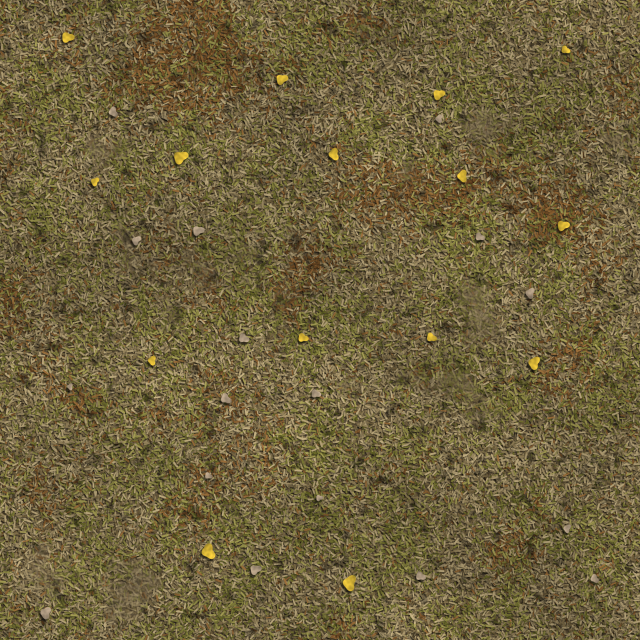
A WebGL 2 fragment shader for this texture:

```glsl
#version 300 es
precision highp float;

uniform vec2 u_resolution;
out vec4 fragColor;

const float TAU = 6.28319;
const vec3 SHADOW = vec3(0.22, 0.18, 0.11);
const vec3 BROWN = vec3(0.37, 0.31, 0.19);
const vec3 SOIL = vec3(0.46, 0.40, 0.30);
const vec3 STRAW = vec3(0.69, 0.62, 0.46);
const vec3 DARK_OLIVE = vec3(0.34, 0.34, 0.12);
const vec3 PALE_OLIVE = vec3(0.60, 0.57, 0.31);
const vec3 DARK_RUST = vec3(0.34, 0.22, 0.10);
const vec3 PALE_RUST = vec3(0.57, 0.41, 0.22);
const vec2 SHADOW_OFFSET = vec2(-0.0012, -0.0018);

vec4 hash4(vec2 cell, float seed) {
    vec4 h = fract(vec4(cell, seed, cell.x) * vec4(0.1031, 0.1030, 0.0973, 0.1099));
    h += dot(h, h.wzxy + 33.33);
    return fract((h.xxyz + h.yzzw) * h.zywx);
}

float gradientDot(vec2 cell, vec2 offset, float seed) {
    float angle = TAU * hash4(cell, seed).x;
    return dot(vec2(cos(angle), sin(angle)), offset);
}

float gradientNoise(vec2 p, float seed) {
    vec2 i = floor(p), f = fract(p);
    vec2 u = f * f * f * (f * (f * 6.0 - 15.0) + 10.0);
    float low = mix(gradientDot(i, f, seed),
                    gradientDot(i + vec2(1, 0), f - vec2(1, 0), seed), u.x);
    float high = mix(gradientDot(i + vec2(0, 1), f - vec2(0, 1), seed),
                     gradientDot(i + vec2(1, 1), f - vec2(1, 1), seed), u.x);
    return mix(low, high, u.y);
}

float fbm(vec2 p, float seed) {
    float sum = 0.0, amplitude = 0.75;
    for (int octave = 0; octave < 4; octave++) {
        sum += amplitude * gradientNoise(p, seed + float(octave) * 7.0);
        p = mat2(1.6, 1.2, -1.2, 1.6) * p;
        amplitude *= 0.55;
    }
    return sum;
}

float segmentDistance(vec2 p, vec2 halfSpan) {
    float t = clamp(dot(p, halfSpan) / dot(halfSpan, halfSpan), -1.0, 1.0);
    return length(p - halfSpan * t);
}

float coverage(float dist, float softness) {
    return 1.0 - smoothstep(-softness, softness, dist);
}

vec3 bladeColour(float pick, float shade, float green, float rust) {
    if (pick < green) return mix(DARK_OLIVE, PALE_OLIVE, shade);
    if (pick > 1.0 - rust) return mix(DARK_RUST, PALE_RUST, shade);
    return mix(BROWN, STRAW, shade);
}

// One layer of short, randomly turned blades with cast shadows
vec3 addBlades(vec3 colour, vec2 p, float cells, float seed, vec3 patches, float pixel) {
    vec2 home = floor(p * cells);
    for (int k = 0; k < 9; k++) {
        vec2 cell = home + vec2(k % 3, k / 3) - 1.0;
        vec4 rnd = hash4(cell, seed);
        float shade = fract(rnd.w * 37.0);
        vec2 local = p - (cell + rnd.xy) / cells;
        float angle = TAU * rnd.z;
        vec2 halfSpan = vec2(cos(angle), sin(angle)) * mix(0.25, 0.62, shade) / cells;
        float width = mix(0.0009, 0.0016, fract(rnd.z * 23.0));
        float density = 1.0 - 0.65 * patches.z;
        float shadow = coverage(segmentDistance(local - SHADOW_OFFSET, halfSpan) - width, pixel);
        float blade = coverage(segmentDistance(local, halfSpan) - width, 0.7 * pixel);
        colour *= 1.0 - 0.27 * shadow * density;
        colour = mix(colour, bladeColour(rnd.w, shade, patches.x, patches.y), blade * density);
    }
    return colour;
}

float leafDistance(vec2 p, float radius, float turn) {
    float angle = atan(p.y, p.x) + turn;
    float lobes = 1.0 + 0.18 * cos(3.0 * angle) + 0.15 * cos(2.0 * angle + turn);
    return length(p) - radius * lobes;
}

// Sparse fallen leaves, at most one per cell
vec3 addLeaves(vec3 colour, vec2 p, float cells, float chance, float radius,
               vec3 tint, float seed, float pixel) {
    vec2 cell = floor(p * cells);
    vec4 rnd = hash4(cell, seed);
    float present = step(rnd.z, chance);
    vec2 local = p - (cell + 0.15 + 0.7 * rnd.xy) / cells;
    float turn = TAU * rnd.w;
    float size = radius * mix(0.6, 1.1, fract(rnd.w * 19.0));
    float shadow = coverage(leafDistance(local - 2.0 * SHADOW_OFFSET, size, turn), 1.5 * pixel);
    float leaf = coverage(leafDistance(local, size, turn), 0.8 * pixel);
    float fold = dot(local, vec2(cos(turn), sin(turn))) / size;
    vec3 lit = tint * (0.96 + 0.14 * fold + 0.2 * gradientNoise(p * 180.0, seed));
    colour *= 1.0 - 0.6 * shadow * present;
    return mix(colour, lit, leaf * present);
}

void main() {
    float side = min(u_resolution.x, u_resolution.y);
    vec2 p = gl_FragCoord.xy / side;
    float pixel = 1.0 / side;

    // Broad patches of green growth, rusty growth and bare soil
    float green = 0.15 + 0.5 * smoothstep(-0.25, 0.4, fbm(p * 9.0, 11.0));
    float rust = 0.04 + 0.5 * smoothstep(0.0, 0.5, fbm(p * 5.0, 43.0) + 0.12 * (p.y - p.x));
    float soil = smoothstep(0.2, 0.55, fbm(p * 6.0, 71.0));
    vec3 patches = vec3(green * (1.0 - 0.4 * rust), rust, soil);

    // Grainy earth beneath the grass
    float grain = 0.5 + 0.9 * fbm(p * 110.0, 97.0);
    vec3 colour = mix(SHADOW, SOIL, clamp(grain + 0.35 * soil, 0.0, 1.0));

    for (int layer = 0; layer < 5; layer++) {
        float cells = 92.0 + 13.0 * float(layer);
        colour = addBlades(colour, p, cells, 131.0 + 17.0 * float(layer), patches, pixel);
    }

    // Dark tufts and slow changes of brightness
    float tuft = smoothstep(0.12, 0.5, fbm(p * 38.0, 251.0));
    colour *= (1.0 - 0.35 * tuft) * (1.05 + 0.22 * fbm(p * 4.0, 283.0));

    colour = addLeaves(colour, p, 7.0, 0.28, 0.0075, vec3(0.69, 0.61, 0.51), 307.0, pixel);
    colour = addLeaves(colour, p, 5.0, 0.55, 0.0095, vec3(0.87, 0.73, 0.22), 331.0, pixel);
    fragColor = vec4(clamp(colour, 0.0, 1.0), 1.0);
}
```
